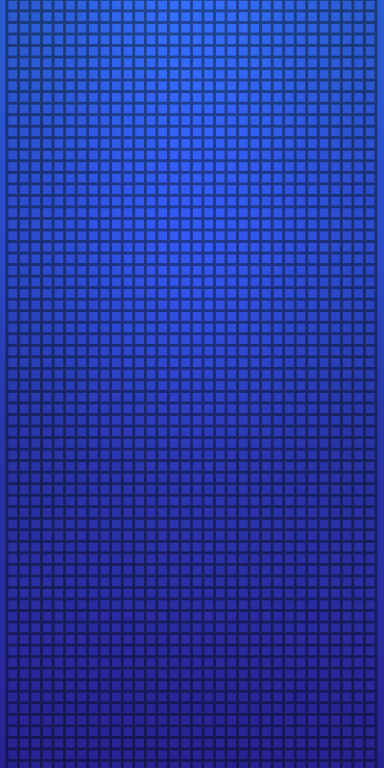
A WebGL 2 fragment shader for this pattern:

```glsl
#version 300 es
precision highp float;

uniform vec2 u_resolution;
out vec4 fragColor;

// Vertical blue ramp, lit by a broad glow in the upper middle
vec3 backdrop(vec2 uv) {
    vec3 indigo = vec3(0.155, 0.135, 0.57);
    vec3 royal = vec3(0.17, 0.21, 0.69);
    vec3 azure = vec3(0.205, 0.355, 0.97);
    vec3 sky = vec3(0.205, 0.43, 0.99);
    vec3 color = mix(indigo, royal, smoothstep(-0.05, 0.42, uv.y));
    color = mix(color, azure, smoothstep(0.33, 0.74, uv.y));
    color = mix(color, sky, smoothstep(0.7, 1.0, uv.y));

    float side = abs(uv.x - 0.5) * 2.0;
    float falloff = 0.17 * smoothstep(0.0, 1.0, side) * smoothstep(0.1, 0.65, uv.y);
    return color * (1.0 - falloff);
}

// Coverage of a line at each whole number, with a soft edge
vec2 lineCoverage(vec2 grid, float soft) {
    vec2 dist = abs(fract(grid + 0.5) - 0.5);
    return 1.0 - smoothstep(0.125 - soft, 0.125 + soft, dist);
}

void main() {
    vec2 uv = gl_FragCoord.xy / u_resolution;
    vec2 p = gl_FragCoord.xy / u_resolution.x;

    // Square cells, 32 across, with a plain strip at either side
    vec2 grid = (p - vec2(0.4985, 1.311)) * 33.3;
    float soft = max(0.04, 0.6 * 33.3 / u_resolution.x);
    vec2 line = lineCoverage(grid, soft);
    float inside = 1.0 - smoothstep(16.0, 16.0 + 2.0 * soft, abs(grid.x));
    float mesh = max(line.x, line.y * inside);

    // The mesh darkens the ramp beneath it
    vec3 color = backdrop(uv);
    color *= mix(vec3(1.0), vec3(0.6, 0.63, 0.58), mesh);
    fragColor = vec4(color, 1.0);
}
```
